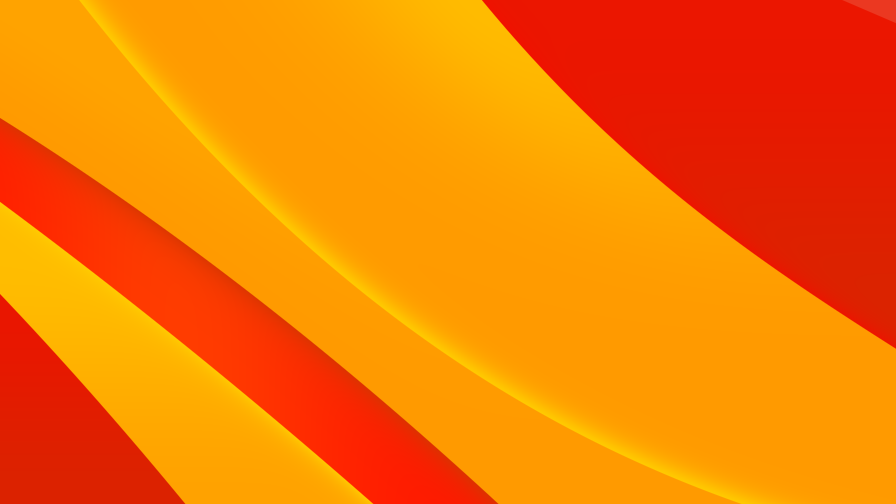
A Shadertoy shader for this background:

```glsl
// Sweeping orange, yellow and red ribbons with soft lit and shaded rims.
// Each border is a cubic curve; its approximate signed distance
// drives both the layer masks and the glows, painted back to front.

// Signed distance to y = k.x + k.y*x + k.z*x^2 + k.w*x^3, positive above.
float curveDistance(vec2 p, vec4 k) {
    float height = k.x + p.x * (k.y + p.x * (k.z + p.x * k.w));
    float slope = k.y + p.x * (2.0 * k.z + 3.0 * p.x * k.w);
    return (p.y - height) / sqrt(1.0 + slope * slope);
}

// Antialiased coverage of the side where d is positive.
float cover(float d) {
    float pixel = 1.0 / iResolution.y;
    return smoothstep(-0.7 * pixel, 0.7 * pixel, d);
}

// Light that fades away from a border.
float rim(float d, float width) {
    return exp(-max(d, 0.0) / width);
}

void mainImage(out vec4 fragColor, in vec2 fragCoord) {
    vec2 p = fragCoord / iResolution.xy * vec2(16.0 / 9.0, 1.0);

    // Borders, from the upper right to the lower left
    float corner = curveDistance(p - vec2(0.956, 0.0), vec4(1.0, -1.216, 0.658, -0.247));
    float ridge = curveDistance(p - vec2(0.157, 0.0), vec4(1.0, -1.282, 0.482, -0.065));
    float bandTop = curveDistance(p, vec4(0.766, -0.625, -0.151, 0.0));
    float bandBottom = curveDistance(p, vec4(0.5995, -0.741, -0.092, 0.0));
    float foot = curveDistance(p, vec4(0.4167, -1.05, -0.225, 0.0));

    vec3 orange = vec3(1.0, 0.605, 0.0);
    vec3 yellow = vec3(1.0, 0.80, 0.0);

    // Wide ribbon: warm light near its upper end, bright rim on the ridge
    float warmth = exp(-pow(corner / 0.22, 2.0)) * smoothstep(0.3, 1.0, p.y);
    vec3 color = mix(orange, vec3(1.0, 0.735, 0.0), warmth);
    color = mix(color, yellow, 0.95 * exp(-pow(max(ridge, 0.0) / 0.028, 1.4)));

    // Plain ribbon below the ridge
    vec3 plain = orange + vec3(0.0, 0.035, 0.0) * smoothstep(0.0, 0.2, bandTop)
        * smoothstep(0.1, 0.8, p.y);
    color = mix(color, plain, cover(-ridge));

    // Red ribbon: glowing middle, shaded upper rim
    float middle = exp(-pow((p.x - 0.36) / 0.32, 2.0));
    vec3 scarlet = mix(vec3(1.0, 0.09, 0.0), vec3(1.0, 0.235, 0.0), middle);
    scarlet = mix(scarlet, vec3(0.84, 0.21, 0.0), 0.85 * rim(-bandTop, 0.028));
    color = mix(color, scarlet, cover(-bandTop));

    // Lower yellow ribbon, brighter to the left and along its upper rim
    vec3 amber = mix(vec3(1.0, 0.635, 0.0), vec3(1.0, 0.74, 0.0),
        smoothstep(0.0, 0.5, p.y));
    amber = mix(amber, yellow, 0.9 * rim(-bandBottom, 0.018));
    color = mix(color, amber, cover(-bandBottom));

    // Red lower corner
    vec3 lowRed = mix(vec3(0.86, 0.135, 0.0), vec3(0.915, 0.085, 0.0),
        smoothstep(0.0, 0.4, p.y));
    color = mix(color, lowRed, cover(-foot));

    // Red upper corner with a vivid border and a pale wedge
    vec3 highRed = mix(vec3(0.855, 0.14, 0.0), vec3(0.92, 0.085, 0.0),
        smoothstep(0.35, 0.95, p.y));
    highRed = mix(highRed, vec3(0.95, 0.06, 0.0), 0.8 * rim(corner, 0.018));
    float wedge = curveDistance(p - vec2(1.671, 0.0), vec4(1.0, -0.43, 0.0, 0.0));
    highRed = mix(highRed, vec3(0.92, 0.22, 0.13), cover(wedge));
    color = mix(color, highRed, cover(corner));

    fragColor = vec4(color, 1.0);
}
```
